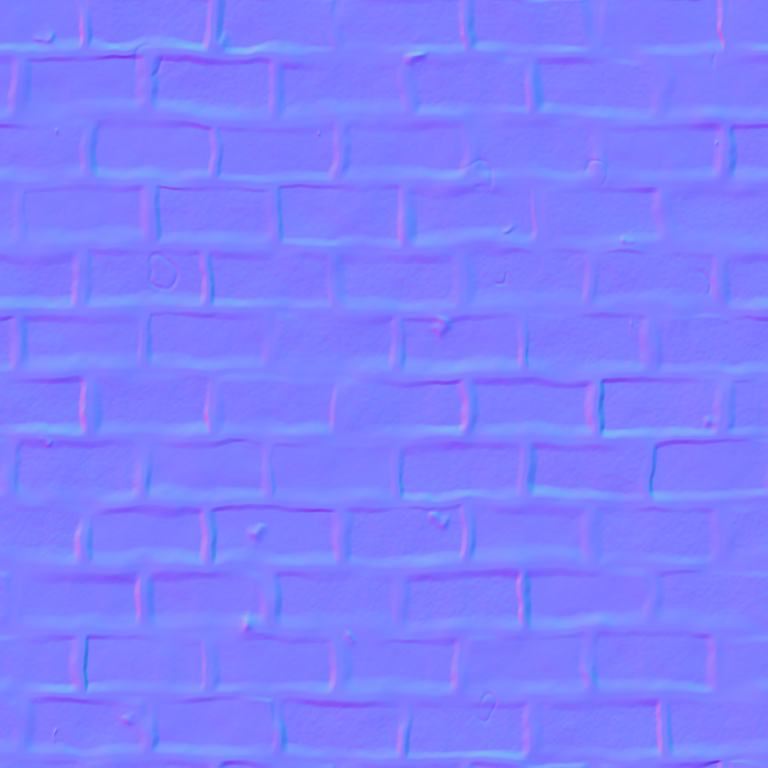
A Shadertoy shader for this texture map:

```glsl
const vec2 BRICKS = vec2(6.0, 12.0);      // repeats across and down
const vec2 WALL_OFFSET = vec2(0.14, 0.16); // joint position, in bricks
const float BRICK_DEPTH = 0.0022;         // relief, in canvas units
const float FACE_TILT = 0.02;
const float SIDE_INSET = 0.0025;
const float TOP_INSET = 0.005;
const float WAVER = 0.010;                // slow bending of the courses
const float RAGGED = 0.006;               // small edge irregularity
const float FRAYED = 0.0022;              // finest edge irregularity
const float GRAIN = 0.00011;
const float UNDULATION = 0.0019;
const float CHIP_GRID = 8.0;
const float CHIP_CHANCE = 0.28;
const float RING_GRID = 7.0;
const float RING_CHANCE = 0.14;
const float SAMPLE_STEP = 0.0012;

float hash(vec2 p) {
    return fract(sin(dot(p, vec2(127.1, 311.7))) * 43758.5453);
}

// Value noise that wraps at the canvas edges, centred on zero
float tileNoise(vec2 uv, float freq, float seed) {
    vec2 p = uv * freq;
    vec2 cell = floor(p);
    vec2 f = p - cell;
    f = f * f * f * (f * (f * 6.0 - 15.0) + 10.0);
    vec2 a = mod(cell, freq) + seed;
    vec2 b = mod(cell + 1.0, freq) + seed;
    float low = mix(hash(a), hash(vec2(b.x, a.y)), f.x);
    float high = mix(hash(vec2(a.x, b.y)), hash(b), f.x);
    return mix(low, high, f.y) - 0.5;
}

// Bricks over mortar that fills the joints unevenly
float brickHeight(vec2 uv) {
    vec2 bent = uv;
    bent.x += WAVER * tileNoise(uv, 7.0, 3.0) + RAGGED * tileNoise(uv, 30.0, 11.0)
            + FRAYED * tileNoise(uv, 80.0, 17.0);
    bent.y += WAVER * tileNoise(uv, 6.0, 23.0) + RAGGED * tileNoise(uv, 26.0, 37.0)
            + FRAYED * tileNoise(uv, 74.0, 29.0);

    vec2 grid = bent * BRICKS - WALL_OFFSET;
    float row = mod(floor(grid.y), BRICKS.y);
    grid.x -= 0.5 * mod(row, 2.0) + 0.07 * (hash(vec2(row, 5.0)) - 0.5);
    vec2 id = mod(floor(grid), BRICKS);
    vec2 local = fract(grid);
    vec2 fromLow = local / BRICKS;
    vec2 fromHigh = (1.0 - local) / BRICKS;

    // Edge softness differs per brick and drifts along each edge
    float drift = 0.010 * tileNoise(uv, 19.0, 43.0);
    float softLeft = mix(0.007, 0.017, hash(id + 1.3)) + 0.5 * drift;
    float softRight = mix(0.007, 0.017, hash(id + 2.7)) - 0.5 * drift;
    float softTop = mix(0.008, 0.017, hash(id + 4.1)) + drift;
    float softBottom = mix(0.015, 0.027, hash(id + 5.9)) + drift;
    float insetLeft = SIDE_INSET * (0.2 + 1.2 * hash(id + 6.2));
    float insetRight = SIDE_INSET * (0.2 + 1.2 * hash(id + 7.4));
    float insetTop = TOP_INSET * (0.6 + 0.7 * hash(id + 8.8));

    float mask = smoothstep(insetLeft, insetLeft + softLeft, fromLow.x)
               * smoothstep(insetRight, insetRight + softRight, fromHigh.x)
               * smoothstep(0.0, softBottom, fromLow.y)
               * smoothstep(insetTop, insetTop + softTop, fromHigh.y);

    // Face slope and per-brick surface roughness
    vec2 lean = 0.03 * (vec2(hash(id + 9.1), hash(id + 10.6)) - 0.5);
    lean.y -= FACE_TILT;
    float roughness = 0.5 + hash(id + 12.5) + 4.0 * step(0.97, hash(id + 14.2));
    float grain = tileNoise(uv, 230.0, 41.0) + 1.4 * tileNoise(uv, 130.0, 53.0);
    float relief = BRICK_DEPTH * mix(0.75, 1.2, hash(id + 15.7));
    float face = relief + dot(lean, (local - 0.5) / BRICKS) + GRAIN * roughness * grain;
    float patchy = tileNoise(uv, 11.0, 47.0) + 0.7 * tileNoise(uv, 27.0, 59.0);
    float mortar = BRICK_DEPTH * (0.22 + 1.1 * patchy);
    return mix(mortar, face, mask);
}

// Scattered jagged broken spots
float chipDepth(vec2 uv) {
    vec2 id = mod(floor(uv * CHIP_GRID), CHIP_GRID);
    vec2 center = 0.33 + 0.34 * vec2(hash(id + 61.0), hash(id + 67.0));
    vec2 d = (fract(uv * CHIP_GRID) - center) / CHIP_GRID;
    d += 0.016 * vec2(tileNoise(uv, 64.0, 71.0), tileNoise(uv, 64.0, 79.0));
    float size = mix(0.0035, 0.011, pow(hash(id + 83.0), 2.0));
    float present = step(hash(id + 89.0), CHIP_CHANCE);
    return present * size * 0.28 * exp(-dot(d, d) / (size * size));
}

// Scattered thin, partly closed ridges of smeared mortar
float ringRidge(vec2 uv) {
    vec2 id = mod(floor(uv * RING_GRID), RING_GRID);
    vec2 center = 0.35 + 0.3 * vec2(hash(id + 97.0), hash(id + 101.0));
    vec2 d = (fract(uv * RING_GRID) - center) / RING_GRID;
    d += 0.012 * vec2(tileNoise(uv, 45.0, 103.0), tileNoise(uv, 45.0, 107.0));
    float radius = mix(0.007, 0.016, hash(id + 109.0));
    float band = (length(d * vec2(1.0, 0.75)) - radius) / 0.0026;
    float broken = smoothstep(-0.15, 0.2, tileNoise(uv, 38.0, 113.0));
    return step(hash(id + 127.0), RING_CHANCE) * broken * 0.0006 * exp(-band * band);
}

float wallHeight(vec2 uv) {
    float swell = tileNoise(uv, 15.0, 131.0) + 0.33 * tileNoise(uv, 42.0, 137.0);
    return brickHeight(uv) + UNDULATION * swell - chipDepth(uv) + ringRidge(uv);
}

void mainImage(out vec4 fragColor, in vec2 fragCoord) {
    vec2 uv = fragCoord / iResolution.xy;
    vec2 e = vec2(SAMPLE_STEP, 0.0);
    float slopeX = wallHeight(uv + e.xy) - wallHeight(uv - e.xy);
    float slopeY = wallHeight(uv + e.yx) - wallHeight(uv - e.yx);

    // Tangent-space normal with green pointing down
    vec3 normal = normalize(vec3(-slopeX, slopeY, 2.0 * SAMPLE_STEP));
    fragColor = vec4(0.5 + 0.5 * normal, 1.0);
}
```
